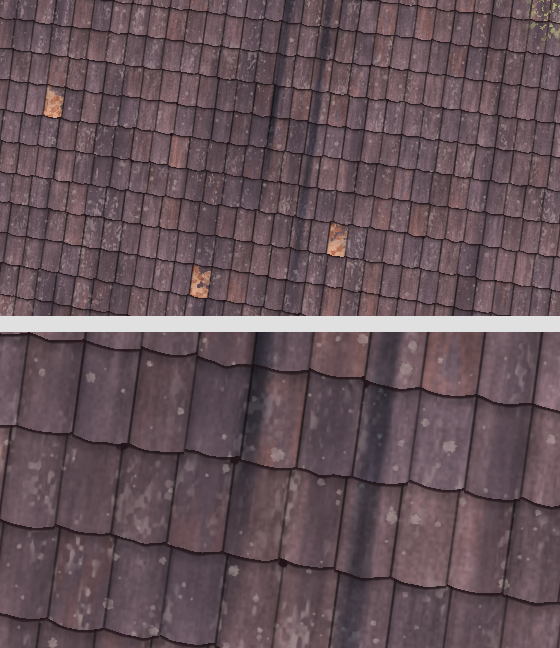
Top: the whole. Bottom: its middle third, enlarged.
Reproduce this texture procedurally as a WebGL 2 fragment shader.

```glsl
#version 300 es
precision highp float;
// Weathered clay roof tiles in slanting courses, with lichen, stains and a few broken faces.
uniform vec2 u_resolution;
out vec4 fragColor;

float hash(vec2 p) {
  return fract(sin(dot(p, vec2(127.1, 311.7))) * 43758.5);
}

float noise(vec2 p) {
  vec2 i = floor(p), f = fract(p);
  f = f * f * (3.0 - 2.0 * f);
  return mix(mix(hash(i), hash(i + vec2(1, 0)), f.x),
             mix(hash(i + vec2(0, 1)), hash(i + vec2(1, 1)), f.x), f.y);
}

float fbm(vec2 p) {
  return noise(p) * 0.5 + noise(p * 2.1 + 7.3) * 0.3 + noise(p * 4.3 + 3.1) * 0.2;
}

// Column coordinate, with each course laid slightly out of line
float columnAt(float across, float row) {
  return across / 0.0602 + 0.16 * (hash(vec2(row, 5.0)) - 0.5);
}

// Round lichen spots, at most one in each cell of a grid
float lichenSpots(vec2 p, float size, float density) {
  vec2 cell = floor(p / size);
  float radius = size * mix(0.1, 0.27, pow(hash(cell + 3.7), 2.0));
  vec2 center = 0.35 + 0.3 * vec2(hash(cell + 1.3), hash(cell + 8.1));
  float d = length((fract(p / size) - center) * size) - radius;
  d += (noise(p * 450.0) - 0.5) * radius * 0.7;
  float edge = 0.7 / u_resolution.y + 0.0005;
  return step(hash(cell), density) * (1.0 - smoothstep(-edge, edge, d));
}

void main() {
  vec2 p = gl_FragCoord.xy / u_resolution.y;
  p.y = 1.0 - p.y;
  float px = 1.0 / u_resolution.y;

  // Courses fan out a little to the right; joints lean with them
  float pitch = 0.0972 + 0.005 * p.x;
  float course = (p.y - 0.051 - 0.13 * p.x) / pitch;
  float across = p.x + 0.135 * p.y;
  vec2 roof = vec2(across, p.y - 0.13 * p.x);

  // Sagging lower lip of the tile above the nearest edge
  float above = floor(course + 0.5) - 1.0;
  float lipColumn = columnAt(across, above);
  float sag = 0.045 * sin(3.1416 * fract(lipColumn))
            + 0.04 * (hash(vec2(floor(lipColumn), above)) - 0.5);
  course -= sag + 0.03 * (noise(p * 70.0) - 0.5);
  float row = floor(course);
  float down = fract(course);
  float column = columnAt(across, row);
  float side = fract(column);
  vec2 id = vec2(floor(column), row);

  // Clay colour: violet grey to red brown, tile by tile
  vec3 color = mix(vec3(0.39, 0.32, 0.355), vec3(0.44, 0.345, 0.36), hash(id + 11.0));
  float red = smoothstep(0.75, 1.0, hash(id + 23.0)) * smoothstep(0.3, 0.65, fbm(roof * vec2(60, 22)));
  color = mix(color, vec3(0.49, 0.34, 0.325), red * 0.65);
  color *= 0.94 + 0.14 * hash(id + 31.0);

  // Rain streaks, broad staining and grain
  color *= 0.77 + 0.46 * fbm(roof * vec2(110, 16) + id * 3.0);
  color *= 0.86 + 0.28 * fbm(roof * vec2(9, 3));
  color *= 0.92 + 0.16 * noise(roof * 260.0);
  float stain = smoothstep(0.55, 0.85, noise(vec2(across * 21.0, p.y * 2.0 + 4.0)));
  color = mix(color, vec3(0.25, 0.21, 0.25), 0.45 * stain);

  // Broken faces showing bare orange clay
  for (int i = 0; i < 3; i++) {
    float n = float(i);
    vec2 broken = vec2(mod(3.0 + 16.0 * n, 23.0), floor(2.45 + 2.6 * n));
    float hit = 1.0 - step(0.5, length(id - broken));
    float chip = down * 0.6 + fbm(roof * 45.0) - 0.2 * side;
    vec3 clay = mix(vec3(0.62, 0.38, 0.29), vec3(0.77, 0.59, 0.49), smoothstep(0.35, 0.65, fbm(roof * 80.0)));
    color = mix(color, clay, hit * smoothstep(0.5, 0.6, chip));
  }

  // Curved profile, with a faintly lit lower lip
  color *= 0.92 + 0.13 * sin(3.1416 * pow(side, 0.8));
  color *= 0.98 + 0.1 * smoothstep(0.5, 0.94, down);

  // Lichen: pale crust in streaked patches, then round spots
  float patchy = smoothstep(0.46, 0.72, fbm(roof * vec2(55, 13) + 9.0)) * (0.25 + 0.75 * hash(id + 41.0));
  float crust = smoothstep(0.42, 0.72, noise(roof * vec2(230, 150)) * 0.6 + noise(roof * 110.0 + 5.0) * 0.4);
  color = mix(color, vec3(0.66, 0.59, 0.59), 0.75 * patchy * crust);
  float spots = max(lichenSpots(roof, 0.011, 0.07), lichenSpots(roof + 0.37, 0.026, 0.13));
  color = mix(color, vec3(0.68, 0.61, 0.6), spots * (0.35 + 0.4 * noise(roof * 200.0)));
  float corner = 1.0 - smoothstep(0.03, 0.12, length((p - vec2(1.74, 0.04)) * vec2(1.2, 0.9)));
  color = mix(color, vec3(0.66, 0.66, 0.46), corner * smoothstep(0.54, 0.64, fbm(roof * 90.0)));

  // Two long shadows running down the slope
  for (int i = 0; i < 2; i++) {
    float n = float(i);
    float d = abs(across - 0.916 - 0.131 * n + 0.006 * (noise(p * 18.0) - 0.5));
    float shade = (1.0 - smoothstep(0.004, 0.022, d)) * (1.0 - smoothstep(0.4, 0.65, p.y - 0.32 * n));
    color = mix(color, color * vec3(0.58, 0.63, 0.68), shade);
  }

  // Joints, overhang shadow and dark gaps or moss at corners
  float joint = min(side, 1.0 - side) * 0.0602;
  float jointDepth = 0.3 + 0.25 * hash(vec2(floor(column + 0.5), row));
  color *= 1.0 - jointDepth * (1.0 - smoothstep(0.0002, 0.0012 + px, joint));
  color *= 1.0 - 0.12 * (1.0 - smoothstep(0.0, 0.12, side));
  float under = down * pitch;
  vec3 overhang = mix(color, vec3(0.15, 0.09, 0.11), 0.8);
  color = mix(overhang, color, smoothstep(0.0015, 0.0035 + px, under));
  color *= 1.0 - 0.18 * (1.0 - smoothstep(0.004, 0.018, under));
  vec2 gapId = vec2(floor(column + 0.5), row);
  float gap = length(vec2(joint, under - 0.003)) + 0.004 * (noise(p * 220.0) - 0.5);
  color = mix(color, vec3(0.13, 0.08, 0.1), step(0.9, hash(gapId + 57.0)) * (1.0 - smoothstep(0.003, 0.007, gap)));

  fragColor = vec4(color, 1.0);
}
```
